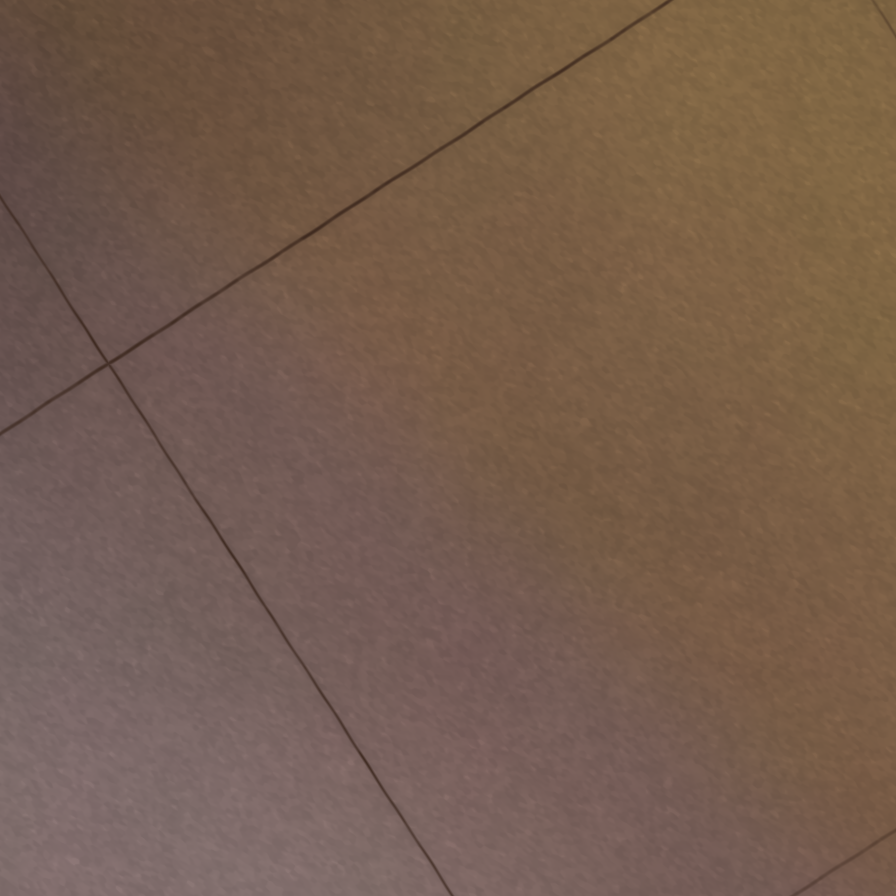
Reproduce this texture procedurally as a Shadertoy shader.

```glsl
// Large matte floor tiles seen at a slant, with thin dark seams between them.
// A rotated grid gives the seams; a diagonal colour ramp gives the mixed light,
// layered sines the cloudy mottling and stretched cellular noise the grain.

#define TILE_SIZE vec2(0.937, 0.914)
#define TILE_CORNER vec2(0.121, 0.594)
#define TILE_ANGLE 0.574
#define SEAM_HALF_WIDTH vec2(0.0014, 0.0019)
#define SEAM_SOFTNESS 0.0016
#define SEAM_COLOR vec3(0.23, 0.15, 0.11)
#define GRAIN_ANGLE -0.62
#define GRAIN_DENSITY vec2(135.0, 230.0)
#define GRAIN_STRENGTH 0.085
#define MOTTLE_STRENGTH 0.028

// Coordinates of p along axes turned by the given angle.
vec2 turned(vec2 p, float angle) {
    float c = cos(angle), s = sin(angle);
    return vec2(c * p.x + s * p.y, c * p.y - s * p.x);
}

vec2 hash2(vec2 p) {
    vec3 h = fract(p.xyx * vec3(0.1031, 0.1030, 0.0973));
    h += dot(h, h.yzx + 33.33);
    return fract((h.xx + h.yz) * h.zy);
}

// Soft cellular noise: random cell tones blended by distance, centred on zero.
float cellGrain(vec2 p) {
    vec2 cell = floor(p);
    float tone = 0.0, total = 0.0;
    for (int y = -1; y <= 1; y++)
    for (int x = -1; x <= 1; x++) {
        vec2 id = cell + vec2(x, y);
        vec2 offset = id + hash2(id) - p;
        float weight = exp(-5.5 * dot(offset, offset));
        tone += weight * (hash2(id + 71.0).x - 0.5);
        total += weight;
    }
    return tone / total;
}

// Layered, warped sines for broad cloudy patches, roughly -1 to 1.
float clouds(vec2 p) {
    float sum = 0.0, amplitude = 0.5;
    for (int i = 0; i < 5; i++) {
        p = turned(p, 1.1) + 0.35 * sin(p.yx * 1.3 + float(i));
        sum += amplitude * sin(p.x) * cos(p.y + 0.7);
        p *= 1.9;
        amplitude *= 0.62;
    }
    return sum;
}

// Cool light at the lower left to warm light at the upper right.
vec3 lightRamp(float t) {
    vec3 color = mix(vec3(0.475, 0.405, 0.400), vec3(0.450, 0.355, 0.335),
                     smoothstep(0.12, 0.42, t));
    color = mix(color, vec3(0.465, 0.355, 0.268), smoothstep(0.40, 0.56, t));
    return mix(color, vec3(0.505, 0.400, 0.265), smoothstep(0.56, 0.90, t));
}

void mainImage(out vec4 fragColor, in vec2 fragCoord) {
    vec2 uv = fragCoord / iResolution.y;
    float pixel = 1.0 / iResolution.y;

    // Tile grid: nearest seam index and distance on each axis.
    vec2 local = turned(uv - TILE_CORNER, TILE_ANGLE);
    vec2 wobble = 0.0003 * sin(local.yx * 31.0) + 0.0003 * sin(local.yx * 97.0);
    vec2 grid = (local + wobble) / TILE_SIZE;
    vec2 seamId = floor(grid + 0.5);
    vec2 seamDist = abs(grid - seamId) * TILE_SIZE;

    // Light across the floor: dark upper left, bright bottom and upper right.
    float diagonal = 0.5 * (uv.x + uv.y) + 0.02 * clouds(uv * 4.5);
    vec3 color = lightRamp(diagonal);
    float shade = 1.0 - 0.13 * smoothstep(0.2, 1.0, uv.y - uv.x);
    shade -= 0.05 * smoothstep(0.45, 0.0, uv.x) * smoothstep(0.15, 0.6, uv.y);
    shade += 0.06 * smoothstep(0.35, 0.0, uv.y) * smoothstep(1.0, 0.5, uv.x);
    shade += MOTTLE_STRENGTH * clouds(uv * 8.0 + 2.0);

    // Fine slanted grain over a coarser, weaker layer, with rare pale flecks.
    vec2 grainUv = turned(uv + 3.0, GRAIN_ANGLE) * GRAIN_DENSITY;
    float fine = cellGrain(grainUv);
    float coarse = cellGrain(grainUv * 0.43 + 40.0);
    shade += GRAIN_STRENGTH * (fine + 0.5 * coarse);
    shade += 0.04 * smoothstep(0.40, 0.5, fine);
    color *= shade;
    color += vec3(0.005, -0.003, 0.003) * clouds(uv * 11.0 + 7.0);

    // Seams: worn unevenly along their length, soft sided, faintly shadowed.
    vec2 strength = 0.58 + 0.22 * cos(seamId * 2.4);
    strength *= 0.90 + 0.10 * sin(local.yx * 23.0 + 1.0) + 0.35 * coarse;
    float blur = max(SEAM_SOFTNESS, pixel);
    vec2 joint = 1.0 - smoothstep(SEAM_HALF_WIDTH - blur,
                                  SEAM_HALF_WIDTH + blur, seamDist);
    vec2 shadow = exp(-seamDist / 0.004);
    color *= 1.0 - 0.12 * max(shadow.x * strength.x, shadow.y * strength.y);
    color = mix(color, SEAM_COLOR, max(joint.x * strength.x, joint.y * strength.y));

    fragColor = vec4(color, 1.0);
}
```
